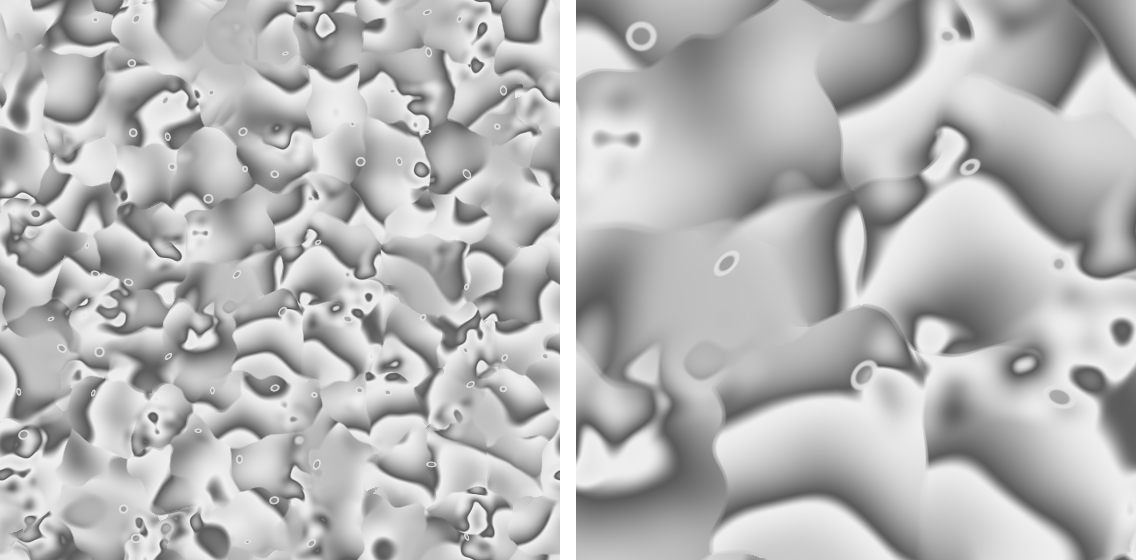
Left, the full canvas; right, a detail of the centre.
This texture is drawn by a WebGL 2 fragment shader. Its source:

```glsl
#version 300 es
precision highp float;

uniform vec2 u_resolution;
out vec4 fragColor;

const float TAU = 6.2831853;
const float PATCHES = 9.0;
const float BANDS = 8.0;
const float RINGS = 15.0;

// Integer hash: three values in 0..1 for a lattice cell and a seed
vec3 hash3(vec2 cell, float seed) {
    uvec3 v = uvec3(ivec3(cell, seed)) * 1664525u + 1013904223u;
    v.x += v.y * v.z; v.y += v.z * v.x; v.z += v.x * v.y;
    v ^= v >> 16u;
    v.x += v.y * v.z; v.y += v.z * v.x; v.z += v.x * v.y;
    return vec3(v >> 8u) / 16777216.0;
}

float cornerSlope(vec2 cell, vec2 corner, vec2 f, float period, float seed) {
    float angle = TAU * hash3(mod(cell + corner, period), seed).x;
    return dot(vec2(cos(angle), sin(angle)), f - corner);
}

// Gradient noise that wraps after a whole number of cells
float gradientNoise(vec2 p, float period, float seed) {
    vec2 cell = floor(p), f = p - cell;
    vec2 w = f * f * f * (f * (f * 6.0 - 15.0) + 10.0);
    float a = cornerSlope(cell, vec2(0, 0), f, period, seed);
    float b = cornerSlope(cell, vec2(1, 0), f, period, seed);
    float c = cornerSlope(cell, vec2(0, 1), f, period, seed);
    float d = cornerSlope(cell, vec2(1, 1), f, period, seed);
    return mix(mix(a, b, w.x), mix(c, d, w.x), w.y);
}

// Slow rise from dark to bright, then a quick fall
float bandProfile(float phase) {
    float x = fract(phase);
    float rise = 1.0 - pow(1.0 - x, 2.0);
    return mix(0.36, 0.95, rise * (1.0 - smoothstep(0.84, 1.0, x)));
}

// Banded relief of one patch, with its own shift and phase
float patchShade(vec2 uv, vec2 cell, vec2 local, float tangle) {
    vec3 rnd = hash3(mod(cell, PATCHES), 11.0);
    float seed = 20.0 + floor(rnd.z * 200.0);
    float height = gradientNoise(uv * BANDS + rnd.xy * BANDS, BANDS, seed);
    float phase = 1.5 * height + 0.5 * local.y + rnd.z + tangle;
    return bandProfile(phase);
}

// Irregular patches: the two closest weighted cells, joined at their border
float patchwork(vec2 uv, float tangle, float softness) {
    vec2 warp = vec2(gradientNoise(uv * 22.0, 22.0, 1.0),
                     gradientNoise(uv * 22.0, 22.0, 2.0));
    vec2 p = uv * PATCHES + 0.22 * warp;
    vec2 base = floor(p);
    vec2 cellA = base, cellB = base, localA = vec2(0), localB = vec2(0);
    float nearA = 9.0, nearB = 9.0;
    for (int j = -2; j <= 2; j++) {
        for (int i = -2; i <= 2; i++) {
            vec2 cell = base + vec2(i, j);
            vec3 rnd = hash3(mod(cell, PATCHES), 3.0);
            vec2 local = p - cell - mix(vec2(0.1), vec2(0.9), rnd.xy);
            float dist = length(local) - 0.45 * rnd.z;
            if (dist < nearA) {
                nearB = nearA; cellB = cellA; localB = localA;
                nearA = dist; cellA = cell; localA = local;
            } else if (dist < nearB) {
                nearB = dist; cellB = cell; localB = local;
            }
        }
    }
    float blend = 0.5 + 0.5 * smoothstep(0.0, softness, nearB - nearA);
    return mix(patchShade(uv, cellB, localB, tangle),
               patchShade(uv, cellA, localA, tangle), blend);
}

// Sparse tiny oval loops: pale rim around a darker core
float addLoops(float shade, vec2 uv) {
    vec2 p = uv * RINGS, cell = floor(p);
    vec3 place = hash3(mod(cell, RINGS), 5.0);
    vec3 form = hash3(mod(cell, RINGS), 6.0);
    vec2 q = p - cell - mix(vec2(0.3), vec2(0.7), place.xy);
    float angle = TAU * form.x;
    q = mat2(cos(angle), -sin(angle), sin(angle), cos(angle)) * q;
    float radius = mix(0.06, 0.13, form.y);
    float dist = length(q * vec2(1.0, mix(1.0, 1.9, form.z))) - radius;
    float present = step(place.z, 0.22);
    float core = 1.0 - smoothstep(-0.05, 0.03, dist);
    float rim = 1.0 - smoothstep(0.01, 0.045, abs(dist));
    shade = mix(shade, 0.58, 0.7 * core * present);
    return mix(shade, 0.9, 0.85 * rim * present);
}

void main() {
    vec2 uv = gl_FragCoord.xy / u_resolution;

    // Knotted spots with finer contours
    float knots = smoothstep(0.12, 0.4, gradientNoise(uv * 10.0, 10.0, 7.0));
    float tangle = 1.3 * knots * gradientNoise(uv * 30.0, 30.0, 8.0);

    // Borders vary from crisp to melted
    float melt = smoothstep(0.05, 0.4, gradientNoise(uv * 7.0, 7.0, 9.0));
    float shade = patchwork(uv, tangle, mix(0.03, 0.4, melt));

    // Calm areas fade to a plain middle grey
    float calm = smoothstep(0.1, 0.42, gradientNoise(uv * 6.0, 6.0, 10.0));
    shade = mix(shade, 0.74, 0.9 * calm);

    shade = addLoops(shade, uv);
    fragColor = vec4(vec3(shade), 1.0);
}
```
